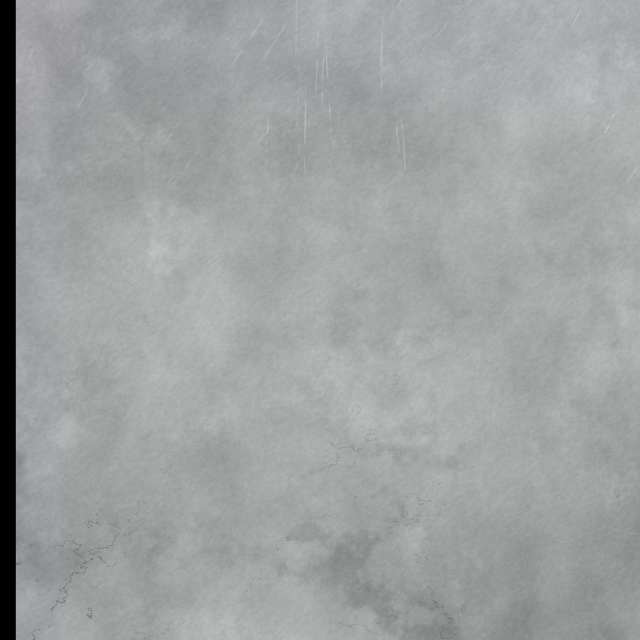
This texture is drawn by a WebGL 1 fragment shader. Its source:

```glsl
precision highp float;
uniform vec2 u_resolution;

float hash(vec2 p) {
  vec3 q = fract(vec3(p.xyx) * 0.1031);
  q += dot(q, q.yzx + 33.33);
  return fract((q.x + q.y) * q.z);
}

float noise(vec2 p) {
  vec2 i = floor(p), f = fract(p);
  f = f * f * (3.0 - 2.0 * f);
  return mix(mix(hash(i), hash(i + vec2(1, 0)), f.x),
             mix(hash(i + vec2(0, 1)), hash(i + vec2(1, 1)), f.x), f.y);
}

float fbm(vec2 p) {
  float sum = 0.0, amp = 0.5;
  for (int i = 0; i < 6; i++) {
    sum += amp * noise(p);
    p = mat2(1.6, 1.2, -1.2, 1.6) * p + 17.3;
    amp *= 0.55;
  }
  return sum / 1.08;
}

// Thin straight scratch that fades and breaks along its length
float scratch(vec2 p, vec2 start, vec2 dir, float len, float seed) {
  vec2 d = p - start;
  float along = dot(d, dir) / len;
  float across = dot(d, vec2(-dir.y, dir.x)) + 0.003 * sin(along * 3.0 + seed);
  float ends = smoothstep(0.0, 0.25, along) * smoothstep(1.0, 0.7, along);
  float broken = smoothstep(0.25, 0.7, noise(vec2(along * 9.0, seed * 7.0)));
  return ends * broken * smoothstep(0.0022, 0.0002, abs(across));
}

void main() {
  vec2 uv = gl_FragCoord.xy / u_resolution;
  vec2 warp = vec2(fbm(uv * 5.0 + 3.0), fbm(uv * 5.0 + 41.0)) - 0.5;
  vec2 p = uv + 0.09 * warp;

  // Broad light and shade: bright middle, dull top, dark lower corners
  float corners = smoothstep(0.42, 0.0, length((uv - vec2(0.02, 0.0)) * vec2(1.3, 1.0)))
                + smoothstep(0.5, 0.05, length((uv - vec2(0.95, 0.05)) * vec2(0.9, 1.3)));
  float tone = 0.661 - 0.025 * smoothstep(0.65, 1.0, uv.y) - 0.075 * corners;

  // Cloudy stains, vertical wiping and smaller mottling
  tone += 0.17 * (fbm(p * 4.0 + 8.0) - 0.5);
  tone += 0.07 * (fbm(p * vec2(16.0, 5.0) + 60.0) - 0.5);
  tone += 0.09 * (fbm(p * 17.0 + 25.0) - 0.5);

  // Worn dark patches and pale scuffs
  float wear = smoothstep(0.52, 0.72, fbm(p * 7.0 + 91.0));
  float low = smoothstep(0.75, 0.1, uv.y);
  tone -= wear * (0.02 + 0.05 * low) * smoothstep(0.4, 0.65, fbm(uv * 30.0));
  float scuff = smoothstep(0.57, 0.75, fbm(p * vec2(11.0, 8.0) + 130.0));
  tone += 0.045 * scuff * smoothstep(0.4, 0.7, fbm(uv * 38.0 + 7.0));

  // Fine short cracks, stronger toward the lower left
  float ridge = abs(fbm(uv * vec2(17.0, 24.0) + 150.0) - 0.5);
  float crack = smoothstep(0.018, 0.0, ridge) * smoothstep(0.5, 0.68, fbm(uv * 9.0 + 70.0));
  tone -= crack * (0.025 + 0.05 * low + 0.1 * smoothstep(0.3, 0.0, length(uv)));

  // Slanted fibrous grain
  vec2 slant = mat2(0.8, -0.6, 0.6, 0.8) * uv;
  tone += 0.028 * (noise(slant * vec2(130.0, 260.0)) - 0.5);
  tone += 0.03 * (noise(uv * 340.0 + 11.0) - 0.5);

  // Scratches: upright near the top centre, diagonal elsewhere
  for (int i = 0; i < 34; i++) {
    float k = float(i);
    float a = hash(vec2(k, 3.7)), b = hash(vec2(k, 19.1)), c = hash(vec2(k, 47.3));
    bool upright = i < 13;
    vec2 start = upright ? vec2(0.4 + 0.24 * a, 0.7 + 0.2 * b)
                         : vec2(a, 0.68 + 0.28 * b);
    float angle = upright ? 1.5 + 0.22 * (c - 0.5) : 0.9 + 0.35 * (c - 0.5);
    float len = 0.07 + 0.15 * hash(vec2(k, 83.9));
    tone += (0.025 + 0.06 * c * c) * scratch(uv, start, vec2(cos(angle), sin(angle)), len, k);
  }
  tone += 0.05 * scratch(uv, vec2(0.9, 0.178), vec2(0.995, -0.1), 0.14, 5.0);

  // Neutral grey, cooler at the top and along the left edge
  float cool = 0.7 * smoothstep(0.65, 1.0, uv.y) + 0.6 * smoothstep(0.2, 0.02, uv.x);
  vec3 color = tone + vec3(-0.005, 0.003, 0.001) + cool * vec3(0.002, -0.003, 0.012);

  // Black strip on the left
  float edge = 0.7 / u_resolution.x;
  color *= smoothstep(0.0247 - edge, 0.0247 + edge, uv.x);
  gl_FragColor = vec4(color, 1.0);
}
```
